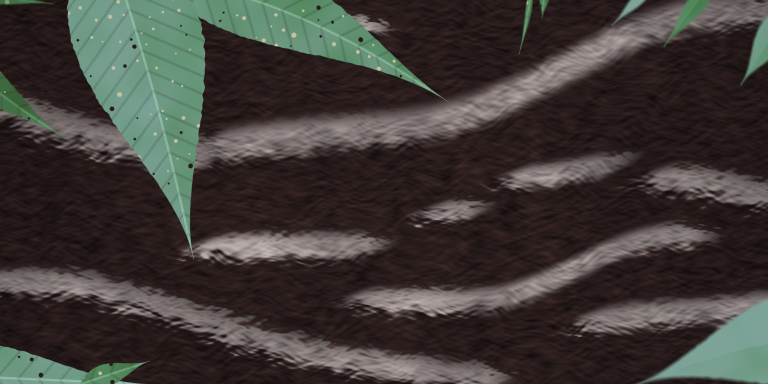
Write a Shadertoy shader that draws this texture.

```glsl
// Dark brown animal fur with pale, ragged, wavy stripes, framed by a few leaves.
// Hair is stretched, warped gradient noise; stripes are sine-bent bands and
// leaves are tapered shapes about a bent axis, with veins and specks.

#define DARK_FUR vec3(0.148, 0.100, 0.100)
#define PALE_FUR vec3(0.555, 0.520, 0.515)
#define LEAF_PALE vec3(0.49, 0.64, 0.60)
#define LEAF_GREEN vec3(0.32, 0.53, 0.36)
#define LEAF_DEEP vec3(0.15, 0.26, 0.10)
#define HAIR_CONTRAST 0.85
#define HAIR_RAGGED 0.035
#define VEIN_SPACING 0.055
#define SPECK_GRID 30.0

const float PI = 3.14159;
const int STRIPES = 10;
const int LEAVES = 12;

// Stripe ends: start x, y and end x, y
const vec4 STRIPE_ENDS[STRIPES] = vec4[STRIPES](
    vec4(-0.10, 0.78, 0.62, 0.60), vec4(0.48, 0.60, 2.08, 0.97),
    vec4(1.26, 0.525, 1.69, 0.60), vec4(1.63, 0.52, 2.10, 0.48),
    vec4(1.05, 0.435, 1.31, 0.465), vec4(0.46, 0.345, 1.05, 0.37),
    vec4(0.86, 0.215, 1.90, 0.375), vec4(1.46, 0.15, 2.12, 0.225),
    vec4(-0.10, 0.26, 1.36, 0.005), vec4(0.82, 0.95, 1.06, 0.92));

// Stripe form: three sine bends and the half width
const vec4 STRIPE_FORM[STRIPES] = vec4[STRIPES](
    vec4(-0.05, 0.0, 0.0, 0.050), vec4(-0.025, -0.042, 0.03, 0.052),
    vec4(-0.01, 0.0, 0.0, 0.036), vec4(0.02, 0.01, 0.0, 0.042),
    vec4(0.0, 0.0, 0.0, 0.033), vec4(0.0, 0.005, 0.0, 0.038),
    vec4(-0.027, -0.035, 0.02, 0.037), vec4(0.0, 0.005, 0.0, 0.040),
    vec4(0.01, 0.035, 0.01, 0.041), vec4(0.0, 0.0, 0.0, 0.026));

// Leaf axis: base x, y and tip x, y
const vec4 LEAF_AXIS[LEAVES] = vec4[LEAVES](
    vec4(0.39, 1.078, 1.172, 0.732), vec4(0.26, 1.21, 0.505, 0.323),
    vec4(-0.18, 0.92, 0.17, 0.641), vec4(-0.31, 0.03, 0.38, 0.0),
    vec4(0.21, 0.0, 0.39, 0.06), vec4(2.34, 0.14, 1.65, -0.005),
    vec4(1.86, 1.05, 1.73, 0.88), vec4(2.06, 0.98, 1.93, 0.78),
    vec4(1.70, 1.04, 1.595, 0.935), vec4(1.385, 1.04, 1.352, 0.86),
    vec4(1.42, 1.03, 1.412, 0.955), vec4(-0.10, 1.02, 0.14, 0.99));

// Leaf form: bend, half width, tone (0 pale, 1 green, 2 deep), edge blur
const vec4 LEAF_FORM[LEAVES] = vec4[LEAVES](
    vec4(0.045, 0.10, 0.65, 0.002), vec4(0.015, 0.168, 0.38, 0.002),
    vec4(-0.015, 0.05, 1.35, 0.003), vec4(0.0, 0.09, 0.25, 0.002),
    vec4(0.0, 0.03, 1.1, 0.002), vec4(-0.035, 0.125, 0.05, 0.008),
    vec4(0.0, 0.024, 1.0, 0.006), vec4(0.0, 0.042, 0.5, 0.006),
    vec4(0.0, 0.015, 0.0, 0.006), vec4(0.004, 0.008, 1.2, 0.003),
    vec4(0.0, 0.012, 1.1, 0.004), vec4(0.0, 0.02, 1.5, 0.004));

vec2 hash2(vec2 c) {
    vec3 q = fract(c.xyx * vec3(0.1031, 0.1030, 0.0973));
    q += dot(q, q.yzx + 33.33);
    return fract((q.xx + q.yz) * q.zy);
}

float corner(vec2 cell, vec2 f, vec2 o) {
    return dot(hash2(cell + o) * 2.0 - 1.0, f - o);
}

float gradientNoise(vec2 p) {
    vec2 c = floor(p), f = p - c, u = f * f * f * (f * (f * 6.0 - 15.0) + 10.0);
    return mix(mix(corner(c, f, vec2(0, 0)), corner(c, f, vec2(1, 0)), u.x),
               mix(corner(c, f, vec2(0, 1)), corner(c, f, vec2(1, 1)), u.x), u.y);
}

// Overlapping hair layers, each sheared to its own slant
float hair(vec2 p) {
    p += 0.03 * vec2(gradientNoise(p * 8.0), gradientNoise(p * 8.0 + 40.0));
    float h = 0.45 * gradientNoise(vec2(p.x, p.y + 0.10 * p.x) * vec2(11, 45));
    h += 0.60 * gradientNoise(vec2(p.x, p.y - 0.35 * p.x) * vec2(22, 95) + 9.0);
    h += 0.60 * gradientNoise(vec2(p.x, p.y + 0.25 * p.x) * vec2(27, 115) + 70.0);
    return h;
}

float stripe(vec2 p, vec4 ends, vec4 form) {
    float t = clamp((p.x - ends.x) / (ends.z - ends.x), 0.0, 1.0);
    float mid = mix(ends.y, ends.w, t) + dot(form.xyz, sin(PI * t * vec3(1, 2, 3)));
    float inside = min(p.x - ends.x, ends.z - p.x);
    float halfWidth = form.w * mix(0.35, 1.0, smoothstep(0.0, 0.14, inside));
    float band = 1.0 - smoothstep(0.3, 1.25, abs(p.y - mid) / halfWidth);
    return band * smoothstep(0.0, 0.1, inside);
}

vec3 coat(vec2 p) {
    float h = hair(p), pale = 0.0;
    vec2 q = p + HAIR_RAGGED * vec2(2.0 * h, h);
    for (int i = 0; i < STRIPES; i++)
        pale = max(pale, stripe(q, STRIPE_ENDS[i], STRIPE_FORM[i]));
    float patches = gradientNoise(p * 4.0 + 3.0);
    vec3 color = mix(DARK_FUR, PALE_FUR, pale * (0.92 + 0.3 * patches));
    color *= 1.0 + HAIR_CONTRAST * h * mix(1.0, 0.65, pale) + 0.2 * patches;
    return color * (1.06 - 0.16 * dot(p - vec2(1.0, 0.5), p - vec2(1.0, 0.5)));
}

// Leaf surface at u along and s across the axis
vec3 leafColor(float u, float s, vec4 form, float seed) {
    float tone = form.z + 0.5 * gradientNoise(vec2(u, s) * 9.0 + seed) + 0.12 * sign(s);
    vec3 color = mix(LEAF_PALE, LEAF_GREEN, clamp(tone, 0.0, 1.0));
    color = mix(color, LEAF_DEEP, clamp(tone - 1.0, 0.0, 1.0));
    float sharp = 1.0 - smoothstep(0.002, 0.006, form.w);
    float vein = abs(fract((u - 0.8 * abs(s)) / VEIN_SPACING) - 0.5);
    color *= 1.0 - 0.13 * sharp * (1.0 - smoothstep(0.0, 0.14, vein));
    color += 0.12 * sharp * (1.0 - smoothstep(0.001, 0.005, abs(s)));
    // Cream flecks and dark holes
    vec2 g = vec2(u, s) * SPECK_GRID, cell = floor(g) + seed;
    vec2 place = hash2(cell), kind = hash2(cell + 57.0);
    float r = 0.05 + 0.14 * kind.x * kind.x;
    float speck = 1.0 - smoothstep(r - 0.05, r + 0.07, length(fract(g) - 0.25 - 0.5 * place));
    vec3 speckColor = kind.y > 0.86 ? DARK_FUR : vec3(0.78, 0.76, 0.62);
    return mix(color, speckColor, speck * sharp * step(0.5, kind.y));
}

void mainImage(out vec4 fragColor, in vec2 fragCoord) {
    vec2 p = fragCoord / iResolution.y;
    vec3 color = coat(p);
    for (int i = 0; i < LEAVES; i++) {
        vec4 axis = LEAF_AXIS[i], form = LEAF_FORM[i];
        float len = distance(axis.xy, axis.zw);
        vec2 dir = (axis.zw - axis.xy) / len, rel = p - axis.xy;
        float u = dot(rel, dir), t = clamp(u / len, 0.0, 1.0);
        float s = dot(rel, vec2(-dir.y, dir.x)) - form.x * sin(PI * t);
        float halfWidth = form.y * 6.75 * t * (1.0 - t) * (1.0 - t);
        halfWidth *= 1.0 + 0.05 * gradientNoise(vec2(u * 60.0, sign(s) * 7.3));
        float d = max(abs(s) - halfWidth, max(-u, u - len));
        float soft = max(form.w, 0.7 / iResolution.y);
        float cover = 1.0 - smoothstep(-soft, soft, d);
        color = mix(color, leafColor(u, s, form, float(i) * 17.0), cover);
    }
    fragColor = vec4(clamp(color, 0.0, 1.0), 1.0);
}
```
